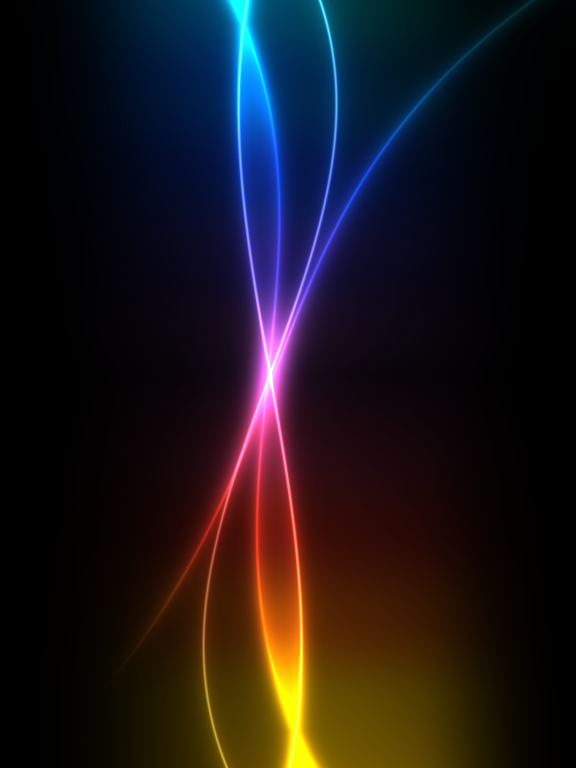
A Shadertoy shader for this background:

```glsl
// Four glowing strands crossing at a bright knot over a dark spectral haze.
#define KNOT vec2(0.3516, 0.512) // crossing point, in canvas heights
#define SPAN 0.488               // height from knot to top edge
#define CORE_WIDTH 0.0036
#define GLOW_WIDTH 0.021
#define HALO_WIDTH 0.085
#define HAZE_WIDTH 0.46
#define HAZE_GAIN 0.36
#define FILL_GAIN 0.80

// Strand shape: offset, linear, cubic and quartic terms of x over height
const vec4 STRANDS[4] = vec4[4](
    vec4( 0.000, -0.176,  0.115, 0.000),
    vec4(-0.005,  0.107, -0.203, 0.000),
    vec4( 0.000,  0.368, -0.235, 0.000),
    vec4( 0.010,  0.380,  0.265, 0.047));

// Strand light: core strength, core whiteness, glow strength
const vec3 LIGHTS[4] = vec3[4](
    vec3(0.65, 0.50, 0.34),
    vec3(0.28, 0.05, 0.40),
    vec3(0.58, 0.55, 0.26),
    vec3(0.30, 0.05, 0.48));

// Evenly spaced hues from the top edge down
const vec3 SPECTRUM[9] = vec3[9](
    vec3(0.05, 0.80, 0.95), vec3(0.03, 0.52, 0.96), vec3(0.10, 0.30, 0.95),
    vec3(0.32, 0.26, 0.92), vec3(0.78, 0.38, 0.90), vec3(0.95, 0.27, 0.48),
    vec3(0.93, 0.20, 0.12), vec3(1.00, 0.43, 0.04), vec3(1.00, 0.76, 0.01));

vec3 spectrum(float y) {
    float s = clamp((1.0 - y) / 0.235, 0.0, 7.999);
    int i = int(s);
    return mix(SPECTRUM[i], SPECTRUM[i + 1], smoothstep(0.0, 1.0, fract(s)));
}

float strandX(vec4 k, float y) {
    return k.x + y * (k.y + y * y * (k.z + y * k.w));
}

float strandSlope(vec4 k, float y) {
    return k.y + y * y * (3.0 * k.z + 4.0 * y * k.w);
}

// Wide backdrop haze, drifting right towards the bottom
vec3 haze(vec2 p, vec3 hue, float canvasX) {
    float offset = (p.x - 0.10 + 0.11 * p.y) / HAZE_WIDTH;
    float edge = smoothstep(0.0, 0.28, canvasX) * smoothstep(1.0, 0.72, canvasX);
    float strength = 0.05 + HAZE_GAIN * abs(p.y);
    vec3 coolTint = mix(vec3(0.2, 0.72, 1.05), vec3(0.1, 0.75, 0.65),
                        smoothstep(-0.2, 0.4, p.x));
    vec3 tint = mix(vec3(1.0), coolTint, smoothstep(0.3, 0.9, p.y));
    return hue * tint * strength * edge * exp(-offset * offset);
}

// Light filling the petals between the first two strands
float petalFill(vec2 p) {
    float a = strandX(STRANDS[0], p.y);
    float b = strandX(STRANDS[1], p.y);
    float outside = abs(p.x - 0.5 * (a + b)) - 0.5 * abs(a - b);
    float strength = mix(0.14, FILL_GAIN, smoothstep(0.45, 1.0, abs(p.y)));
    return strength * exp(-max(outside, 0.0) / 0.012);
}

void mainImage(out vec4 fragColor, in vec2 fragCoord) {
    vec2 canvas = fragCoord / iResolution.y;
    canvas.x += 0.375 - 0.5 * iResolution.x / iResolution.y;
    vec2 p = (canvas - KNOT) / SPAN;
    float pixel = 1.0 / (iResolution.y * SPAN);
    float coreWidth = max(CORE_WIDTH, 0.8 * pixel);

    vec3 hue = spectrum(p.y);
    vec3 color = haze(p, hue, canvas.x / 0.75) + hue * petalFill(p);

    // Strands
    for (int i = 0; i < 4; i++) {
        vec4 shape = STRANDS[i];
        vec3 light = LIGHTS[i];
        float slope = strandSlope(shape, p.y);
        float d = abs(p.x - strandX(shape, p.y)) / sqrt(1.0 + slope * slope);
        float fade = 1.0;
        if (i == 2) fade = mix(0.65, 1.0, smoothstep(-0.5, 0.0, p.y));
        if (i == 3) fade = smoothstep(-0.88, -0.15, p.y)
                         * (1.0 - 0.72 * smoothstep(0.45, 1.0, p.y));
        float core = light.x * exp(-d * d / (coreWidth * coreWidth));
        float glow = light.z * exp(-d / GLOW_WIDTH) + 0.05 * exp(-d / HALO_WIDTH);
        color += fade * (mix(hue, vec3(1.0), light.y) * core + hue * glow);
    }

    // Knot flare, leaning along the strands
    vec2 flare = vec2(p.x - 0.12 * p.y, p.y) / vec2(0.045, 0.14);
    color += vec3(0.42, 0.16, 0.40) * exp(-dot(flare, flare));

    fragColor = vec4(clamp(color, 0.0, 1.0), 1.0);
}
```
